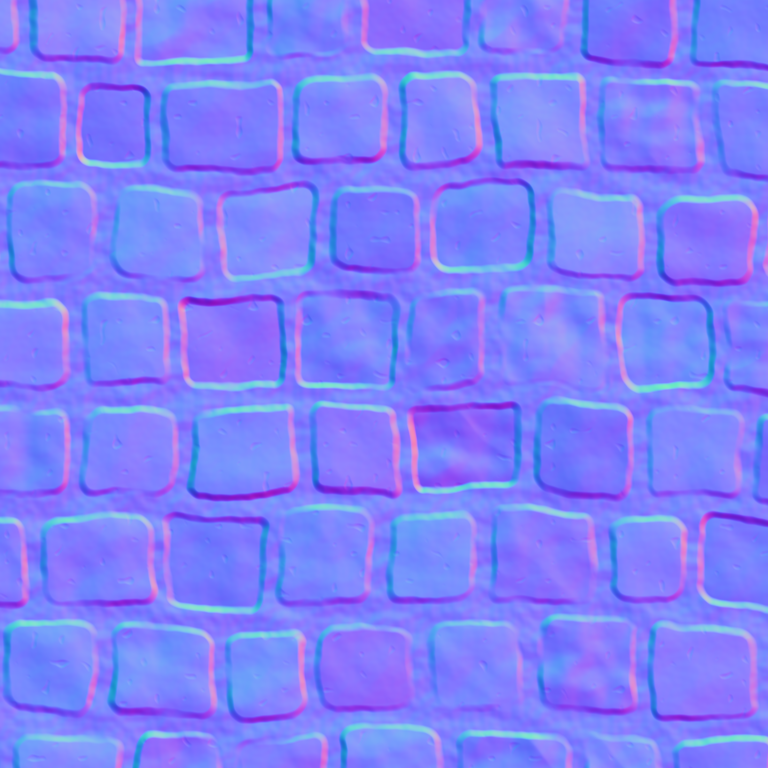
A Shadertoy shader for this texture map:

```glsl
// Tangent-space normal map of worn cobblestones laid in wavy rows.
// A height field of rounded, uneven stones over rough joints is differentiated,
// then each stone adds its own lean to the slope before colour encoding.

#define ROWS 7.03          // stones per canvas height
#define ROW_PHASE 0.40     // vertical offset of the rows
#define WIDTH_JITTER 0.22  // variation of stone widths
#define BEVEL 0.075        // width of the stone rims
#define RIM_HEIGHT 0.043   // typical rise of a stone above its joint
#define SUNKEN 0.13        // share of stones lying below the joints
#define ROUGHNESS 0.058    // height of the lumps on the stones
#define LEAN vec2(0.20, 0.30)
#define SAMPLE_STEP 0.009  // slope sampling distance, in stones

vec2 hash2(vec2 p) {
    vec3 a = fract(p.xyx * vec3(0.1031, 0.1030, 0.0973));
    a += dot(a, a.yzx + 33.33);
    return fract((a.xx + a.yz) * a.zy);
}

float cornerDot(vec2 cell, vec2 corner, vec2 f) {
    float angle = 6.28318 * hash2(cell + corner + 71.0).x;
    return dot(vec2(cos(angle), sin(angle)), f - corner);
}

// Gradient noise, roughly -0.7 to 0.7
float noise(vec2 p) {
    vec2 i = floor(p), f = p - i;
    vec2 u = f * f * f * (f * (f * 6.0 - 15.0) + 10.0);
    float low = mix(cornerDot(i, vec2(0, 0), f), cornerDot(i, vec2(1, 0), f), u.x);
    float high = mix(cornerDot(i, vec2(0, 1), f), cornerDot(i, vec2(1, 1), f), u.x);
    return mix(low, high, u.y);
}

vec2 noise2(vec2 p) {
    return vec2(noise(p), noise(p + vec2(37.4, 17.8)));
}

float roundedBox(vec2 p, vec2 halfSize, float radius) {
    vec2 q = abs(p) - halfSize + radius;
    return length(max(q, 0.0)) + min(max(q.x, q.y), 0.0) - radius;
}

// Position of the joint left of stone i in a row
float jointX(float i, float row) {
    return i + WIDTH_JITTER * (hash2(vec2(i, row) + 9.0).x - 0.5);
}

float height(vec2 p, out vec2 lean) {
    // Wavy rows and irregular outlines
    vec2 q = p + 0.10 * noise2(p * 0.8) + 0.035 * noise2(p * 3.1) + 0.009 * noise2(p * 10.0);
    q.y += 0.13 * noise(vec2(p.x * 0.6, 4.3));

    // Find the stone that owns this point
    float row = floor(q.y);
    q.x += 0.45 * row + 0.35 * hash2(vec2(row, 5.0)).x;
    float i = floor(q.x);
    if (q.x < jointX(i, row)) i -= 1.0;
    else if (q.x > jointX(i + 1.0, row)) i += 1.0;

    // Random traits of the stone
    vec2 id = vec2(i, row);
    vec2 insetLow = 0.03 + vec2(0.035, 0.07) * hash2(id + 20.0);
    vec2 insetHigh = 0.03 + vec2(0.035, 0.07) * hash2(id + 40.0);
    vec2 shape = hash2(id + 60.0), mood = hash2(id + 80.0);

    // Slightly sheared rounded outline
    vec2 lower = vec2(jointX(i, row), row) + insetLow;
    vec2 upper = vec2(jointX(i + 1.0, row), row + 1.0) - insetHigh;
    vec2 halfSize = 0.5 * (upper - lower);
    vec2 local = q - 0.5 * (lower + upper);
    local += 0.05 * (hash2(id + 100.0) - 0.5) * local.yx;
    float d = roundedBox(local, halfSize, mix(0.10, 0.20, shape.x));
    float mask = smoothstep(0.0, BEVEL, -d);
    lean = mask * LEAN * (hash2(id + 120.0) - 0.5);

    // Raised or sunken rim with a gentle dome
    float lift = RIM_HEIGHT * mix(0.65, 1.3, shape.y) * (1.0 + 0.7 * noise(p * 2.0));
    if (mood.x < SUNKEN) lift *= -0.8;
    vec2 edge = local / halfSize;
    edge *= edge;
    float top = lift - 0.012 * dot(edge, edge);

    // Lumps, folds, grain and small pits
    float rough = mix(0.2, 1.0, mood.y * mood.y);
    float fold = noise(p * 1.7 + 8.0);
    top += ROUGHNESS * rough * (noise(p * 2.2) + 0.33 * noise(p * 5.0));
    top -= ROUGHNESS * rough * rough * sqrt(fold * fold + 0.002);
    top += 0.0012 * noise(p * 14.0) - 0.005 * smoothstep(0.35, 0.6, noise(p * 8.0));

    // Packed sand between the stones
    float sand = 0.028 * noise(p * vec2(2.5, 4.5)) + 0.006 * noise(p * 11.0);
    return mix(sand, top, mask);
}

void mainImage(out vec4 fragColor, in vec2 fragCoord) {
    vec2 p = fragCoord / iResolution.y * ROWS - vec2(0.0, ROW_PHASE);
    vec2 e = vec2(SAMPLE_STEP, 0.0), lean, unused;
    height(p, lean);

    // Central differences give the slope
    vec2 slope = vec2(height(p + e.xy, unused) - height(p - e.xy, unused),
                      height(p + e.yx, unused) - height(p - e.yx, unused)) / (2.0 * SAMPLE_STEP);
    vec3 normal = normalize(vec3(lean - slope, 1.0));
    fragColor = vec4(0.5 + 0.5 * normal, 1.0);
}
```
